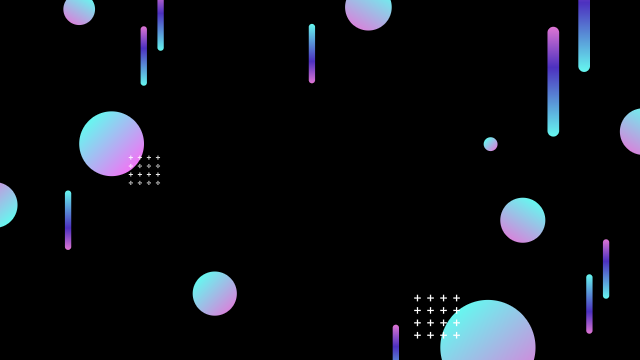
Write a Shadertoy shader that draws this background.

```glsl
// Floating gradient discs, tricolour capsules and small grids of plus signs
// on black. Signed distances are drawn in a 16 by 9 unit space; each shape
// is placed by a compact list and blended with an antialiased edge.

#define CANVAS_HEIGHT 9.0
#define CAPSULE_RATIO 9.4   // half length over radius
#define INDIGO_STOP 0.37    // distance of the indigo band from the pink end
#define CYAN vec3(0.40, 0.97, 0.94)
#define INDIGO vec3(0.30, 0.19, 0.75)
#define PINK vec3(0.87, 0.46, 0.83)
#define ORCHID vec3(0.84, 0.52, 0.86)
#define VIVID_ORCHID vec3(0.94, 0.46, 0.96)

// Discs: centre, radius, angle in degrees toward the cyan side
const vec4 DISCS[9] = vec4[9](
    vec4(1.98, 8.77, 0.396, 60.0), vec4(9.21, 8.82, 0.583, 60.0),
    vec4(2.79, 5.406, 0.810, 135.0), vec4(16.08, 5.71, 0.583, 60.0),
    vec4(12.265, 5.396, 0.173, 135.0), vec4(-0.135, 3.875, 0.573, -50.0),
    vec4(13.07, 3.494, 0.563, 60.0), vec4(5.369, 1.66, 0.552, 135.0),
    vec4(12.198, 0.3125, 1.19, 130.0));

// Capsules: centre, radius, direction of the pink end (1 is up)
const vec4 CAPSULES[9] = vec4[9](
    vec4(3.594, 7.60, 0.079, 1.0), vec4(4.015, 8.474, 0.079, 1.0),
    vec4(7.798, 7.66, 0.079, -1.0), vec4(13.833, 6.958, 0.146, 1.0),
    vec4(14.604, 8.574, 0.146, 1.0), vec4(1.702, 3.495, 0.079, -1.0),
    vec4(15.152, 2.275, 0.079, 1.0), vec4(14.735, 1.40, 0.079, -1.0),
    vec4(9.896, 0.14, 0.079, 1.0));

float coverage(float dist, float pixel) {
    return clamp(0.5 - dist / pixel, 0.0, 1.0);
}

float capsuleDistance(vec2 p, float halfLength, float radius) {
    p.y -= clamp(p.y, radius - halfLength, halfLength - radius);
    return length(p) - radius;
}

vec3 capsuleColor(float t) {
    return t < INDIGO_STOP
        ? mix(PINK, INDIGO, t / INDIGO_STOP)
        : mix(INDIGO, CYAN, (t - INDIGO_STOP) / (1.0 - INDIGO_STOP));
}

// Coverage of a 4 by 4 grid of plus signs, p measured from the lower left one
float plusGrid(vec2 p, vec2 spacing, float arm, float halfWidth, float pixel) {
    vec2 cell = clamp(round(p / spacing), 0.0, 3.0);
    vec2 q = abs(p - cell * spacing);
    vec2 bars = vec2(coverage(q.x - arm, pixel) * coverage(q.y - halfWidth, pixel),
                     coverage(q.y - arm, pixel) * coverage(q.x - halfWidth, pixel));
    return max(bars.x, bars.y);
}

void mainImage(out vec4 fragColor, in vec2 fragCoord) {
    float pixel = CANVAS_HEIGHT / iResolution.y;
    vec2 p = fragCoord * pixel;
    vec3 color = vec3(0.0);

    // Discs with a diagonal gradient; the third has the stronger orchid
    for (int i = 0; i < 9; i++) {
        vec4 disc = DISCS[i];
        vec2 offset = p - disc.xy;
        float angle = radians(disc.w);
        float t = 0.5 + 0.5 * dot(offset, vec2(cos(angle), sin(angle))) / disc.z;
        vec3 shade = mix(i == 2 ? VIVID_ORCHID : ORCHID, CYAN, clamp(t, 0.0, 1.0));
        color = mix(color, shade, coverage(length(offset) - disc.z, pixel));
    }

    // Capsules running from pink through indigo to cyan
    for (int i = 0; i < 9; i++) {
        vec4 capsule = CAPSULES[i];
        vec2 offset = p - capsule.xy;
        float halfLength = CAPSULE_RATIO * capsule.z;
        float t = clamp(0.5 - 0.5 * capsule.w * offset.y / halfLength, 0.0, 1.0);
        float dist = capsuleDistance(offset, halfLength, capsule.z);
        color = mix(color, capsuleColor(t), coverage(dist, pixel));
    }

    // White plus signs on top
    float plus = max(
        plusGrid(p - vec2(3.271, 4.427), vec2(0.226, 0.211), 0.052, 0.011, pixel),
        plusGrid(p - vec2(10.437, 0.619), vec2(0.326, 0.310), 0.083, 0.016, pixel));
    color = mix(color, vec3(1.0), plus);

    fragColor = vec4(color, 1.0);
}
```
